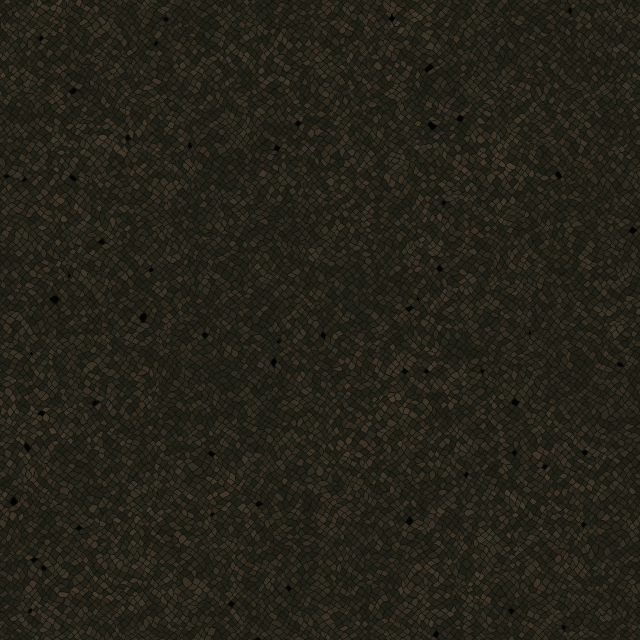
This texture is drawn by a Shadertoy shader. Its source:

```glsl
// Dark mosaic of tiny diamond-laid stones with thin grout and a few black chips.
// A rotated, gently warped cellular grid gives each stone an id and a border
// distance; hashes pick its tone, and layered sines shade broad patches.

const float TILES_ACROSS = 113.0;
const float LAY_ANGLE = 0.72;
const float JITTER = 0.40;
const float GROUT_HALF_WIDTH = 0.06;
const float CHIP_CHANCE = 0.0045;

const vec3 GROUT = vec3(0.070, 0.070, 0.047);
const vec3 DARK_STONE = vec3(0.118, 0.120, 0.082);
const vec3 LIGHT_STONE = vec3(0.235, 0.202, 0.153);
const vec3 CHIP = vec3(0.012, 0.012, 0.010);

vec2 hash2(vec2 p) {
    vec3 q = fract(vec3(p.xyx) * vec3(0.1031, 0.1030, 0.0973));
    q += dot(q, q.yzx + 33.33);
    return fract((q.xx + q.yz) * q.zy);
}

mat2 rotation(float angle) {
    float c = cos(angle), s = sin(angle);
    return mat2(c, s, -s, c);
}

// Smooth field of crossing waves, roughly -1 to 1
float layeredSines(vec2 p) {
    float sum = 0.0, weight = 0.5;
    for (int i = 0; i < 4; i++) {
        sum += weight * sin(p.x + 1.3 * sin(p.y * 0.8)) * cos(p.y + 0.9 * sin(p.x));
        p = rotation(1.1) * p * 1.9 + 3.7;
        weight *= 0.6;
    }
    return sum;
}

// Fourth-power norm: rounded squares instead of circles
float squareNorm(vec2 v) {
    v *= v;
    return sqrt(sqrt(dot(v, v)));
}

// Returns the nearest cell in xy and the distance to its border in z
vec3 stoneCells(vec2 p, float jitter) {
    vec2 base = floor(p), nearestCell = base;
    float nearest = 9.0, second = 9.0;
    for (int y = -1; y <= 1; y++) {
        for (int x = -1; x <= 1; x++) {
            vec2 cell = base + vec2(x, y);
            vec2 center = cell + 0.5 + jitter * (hash2(cell) - 0.5);
            float d = squareNorm(p - center);
            if (d < nearest) {
                second = nearest;
                nearest = d;
                nearestCell = cell;
            } else {
                second = min(second, d);
            }
        }
    }
    return vec3(nearestCell, 0.5 * (second - nearest));
}

vec3 stoneColor(vec2 cell, float patchShade) {
    vec2 tone = hash2(cell + 71.3);
    vec2 tint = hash2(cell + 219.7);
    float light = pow(tone.x, 1.45) * (1.0 + 0.4 * patchShade);
    vec3 color = mix(DARK_STONE, LIGHT_STONE, light);
    vec3 hueShift = vec3(0.010, 0.000, -0.008) * (tint.x - 0.5);
    return color * (0.95 + 0.1 * tint.y) + hueShift;
}

void mainImage(out vec4 fragColor, in vec2 fragCoord) {
    vec2 uv = fragCoord / iResolution.y;
    float pixel = TILES_ACROSS / iResolution.y;

    // Lay the grid on the diagonal, then bend its rows
    vec2 p = rotation(LAY_ANGLE) * uv * TILES_ACROSS + 200.0;
    p += 0.9 * vec2(layeredSines(uv * 37.0), layeredSines(uv * 33.0 + 8.0));

    // Stones with slightly uneven surfaces
    vec3 stone = stoneCells(p, JITTER);
    float patchShade = layeredSines(uv * 11.0 + 2.0);
    vec3 color = stoneColor(stone.xy, patchShade);
    color *= 1.0 + 0.05 * layeredSines(p * 5.0);

    // Grout between stones
    float stoneMask = smoothstep(-0.5 * pixel, 0.5 * pixel, stone.z - GROUT_HALF_WIDTH);
    color = mix(GROUT, color, stoneMask);

    // Rare missing stones of varied size
    vec2 chance = hash2(stone.xy + 431.9);
    float inset = 0.16 * chance.y;
    float chipMask = step(chance.x, CHIP_CHANCE)
        * smoothstep(-0.5 * pixel, 0.5 * pixel, stone.z - inset);
    color = mix(color, CHIP, chipMask);

    fragColor = vec4(color, 1.0);
}
```
